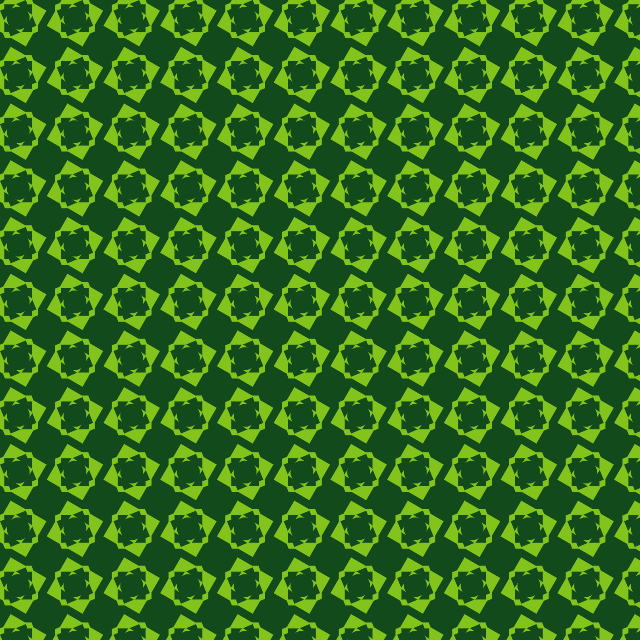
Give the GLSL for this pattern, as a Shadertoy shader.

```glsl
const float CELL = 0.08865;                // tile pitch in canvas units
const vec2 ANCHOR = vec2(0.1171, 0.8829);  // centre of one motif
const vec3 GROUND = vec3(0.07, 0.29, 0.11);
const vec3 LEAF = vec3(0.51, 0.77, 0.11);

// Half sides in tile units, turns in degrees
const float FRAME_OUTER = 0.350;
const float FRAME_INNER = 0.245;
const float FRAME_TURN = 22.5;
const float PLATE_HALF = 0.364;
const float PLATE_TURN = 60.0;
const float TOOTH_HALF = 0.187;
const float TOOTH_TURN = 56.25;
const float TOOTH_BASE = 0.200;

// Square radius: largest axis distance after turning the square
float squareRadius(vec2 p, float degrees) {
    float a = radians(degrees);
    vec2 q = abs(mat2(cos(a), -sin(a), sin(a), cos(a)) * p);
    return max(q.x, q.y);
}

float motif(vec2 p) {
    float upright = squareRadius(p, 0.0);
    float turned = squareRadius(p, FRAME_TURN);
    float shared = max(upright, turned);
    float star = min(upright, turned);

    // Tilted plate joined with the overlap of two squares
    float plate = squareRadius(p, PLATE_TURN) - PLATE_HALF;
    float body = min(plate, shared - FRAME_OUTER);

    // Star-shaped opening
    body = max(body, FRAME_INNER - star);

    // Notched teeth reaching into the opening
    float teeth = squareRadius(p, TOOTH_TURN) - TOOTH_HALF;
    teeth = max(teeth, TOOTH_BASE - shared);
    return min(body, teeth);
}

void mainImage(out vec4 fragColor, in vec2 fragCoord) {
    vec2 uv = fragCoord / iResolution.y;
    vec2 p = fract((uv - ANCHOR) / CELL + 0.5) - 0.5;

    // One-pixel edge smoothing in tile units
    float halfPixel = 0.5 / (iResolution.y * CELL);
    float cover = 1.0 - smoothstep(-halfPixel, halfPixel, motif(p));
    fragColor = vec4(mix(GROUND, LEAF, cover), 1.0);
}
```
